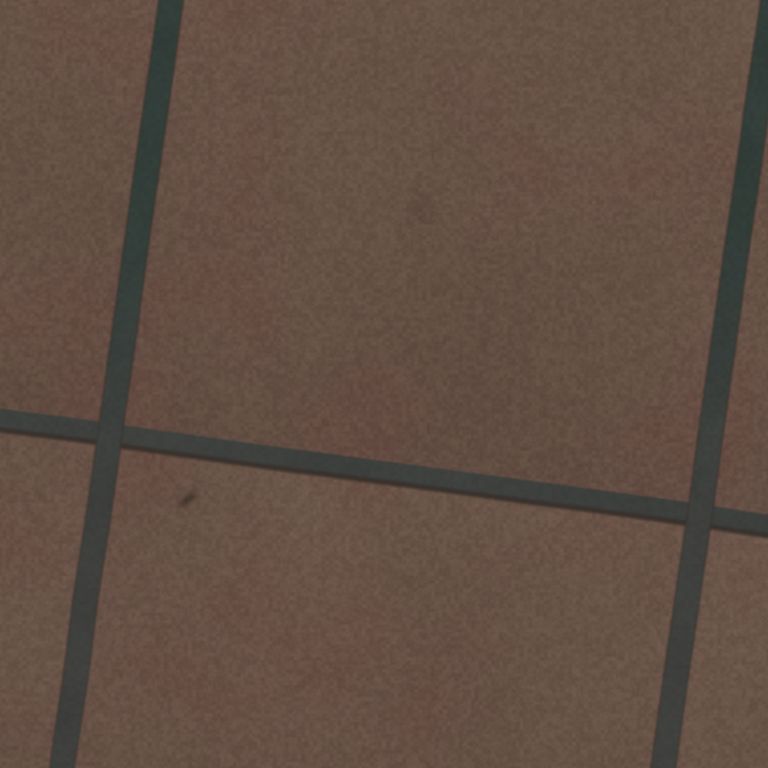
Write a Shadertoy shader that draws this texture.

```glsl
// Large brown clay tiles in a slightly tilted grid with dark grey-green joints.

const float TILE_SIZE = 0.783;
const vec2 GRID_ORIGIN = vec2(0.081, 0.454);
const vec2 GRID_SLANT = vec2(0.142, 0.137);
const vec2 JOINT_HALF_WIDTH = vec2(0.0160, 0.0140);

const vec3 CLAY_DARK = vec3(0.375, 0.293, 0.250);
const vec3 CLAY_LIGHT = vec3(0.425, 0.340, 0.293);
const vec3 CLAY_RED = vec3(0.405, 0.290, 0.255);
const vec3 JOINT_GREY = vec3(0.245, 0.250, 0.242);
const vec3 JOINT_GREEN = vec3(0.195, 0.240, 0.222);
const vec3 EDGE_SHADOW = vec3(0.215, 0.185, 0.160);

float hash(vec2 p) {
    vec3 q = fract(vec3(p.xyx) * 0.1031);
    q += dot(q, q.yzx + 33.33);
    return fract((q.x + q.y) * q.z);
}

float noise(vec2 p) {
    vec2 cell = floor(p);
    vec2 f = fract(p);
    f = f * f * (3.0 - 2.0 * f);
    float low = mix(hash(cell), hash(cell + vec2(1.0, 0.0)), f.x);
    float high = mix(hash(cell + vec2(0.0, 1.0)), hash(cell + 1.0), f.x);
    return mix(low, high, f.y);
}

float fbm(vec2 p) {
    float sum = 0.0;
    float weight = 0.5;
    for (int i = 0; i < 4; i++) {
        sum += weight * noise(p);
        p = mat2(1.6, 1.2, -1.2, 1.6) * p + 7.3;
        weight *= 0.5;
    }
    return sum / 0.9375;
}

// Fine surface grain, centred on zero.
float grain(vec2 p) {
    return 0.65 * noise(p * 190.0) + 0.35 * noise(p * 330.0 + 19.0) - 0.5;
}

// Coverage of a band around zero distance.
float band(float dist, float halfWidth, float blur) {
    return 1.0 - smoothstep(halfWidth - blur, halfWidth + blur, abs(dist));
}

// Soft slanted blemish.
float smudge(vec2 p, vec2 center, vec2 radius, float angle) {
    vec2 d = p - center;
    float c = cos(angle);
    float s = sin(angle);
    d = vec2(c * d.x + s * d.y, c * d.y - s * d.x) / radius;
    return exp(-dot(d, d));
}

vec3 clayColor(vec2 p, vec2 tile, vec2 local) {
    float tone = 0.12 + 0.68 * local.y + 0.7 * (fbm(p * 5.0 + 3.0) - 0.5);
    tone += 0.2 * (hash(tile + 11.0) - 0.5);
    vec3 color = mix(CLAY_DARK, CLAY_LIGHT, clamp(tone, 0.0, 1.0));
    float redness = smoothstep(0.45, 0.75, fbm(p * 6.5 + 21.0));
    color = mix(color, CLAY_RED, 0.45 * redness);
    color *= 1.0 - 0.30 * smudge(p, vec2(0.245, 0.350), vec2(0.015, 0.006), 0.7);
    color *= 1.0 - 0.07 * smudge(p, vec2(0.548, 0.728), vec2(0.020, 0.025), 0.0);
    return color + grain(p) * vec3(0.070, 0.064, 0.058);
}

vec3 jointColor(vec2 p, float greenness) {
    vec3 color = mix(JOINT_GREY, JOINT_GREEN, greenness);
    return color + 0.025 * (fbm(p * 14.0) - 0.5) + 0.025 * grain(p);
}

void mainImage(out vec4 fragColor, in vec2 fragCoord) {
    vec2 p = fragCoord / iResolution.xy;
    float blur = max(0.0022, 0.8 / iResolution.y);

    // Tilted grid: tile index, position inside it, distance to nearest joint.
    vec2 wobble = 0.002 * (vec2(noise(p * 9.0), noise(p * 9.0 + 40.0)) - 0.5);
    vec2 slanted = p + vec2(-GRID_SLANT.x * p.y, GRID_SLANT.y * p.x);
    vec2 grid = (slanted - GRID_ORIGIN + wobble) / TILE_SIZE;
    vec2 dist = (grid - round(grid)) * TILE_SIZE * 0.99;
    vec3 color = clayColor(p, floor(grid), fract(grid));

    // Horizontal joint with a shaded lower lip.
    float across = band(dist.y, JOINT_HALF_WIDTH.y, blur);
    float lip = band(dist.y + 0.0135, 0.0035, 0.003);
    color = mix(color, jointColor(p, 0.1), across);
    color = mix(color, EDGE_SHADOW, 0.85 * lip);

    // Vertical joints run over it, greener towards the top.
    float upright = band(dist.x, JOINT_HALF_WIDTH.x, blur);
    float sideShade = band(abs(dist.x) - JOINT_HALF_WIDTH.x, 0.002, 0.002);
    color = mix(color, jointColor(p, smoothstep(0.3, 0.8, p.y)), upright);
    color = mix(color, EDGE_SHADOW, 0.35 * sideShade);

    fragColor = vec4(clamp(color, 0.0, 1.0), 1.0);
}
```
